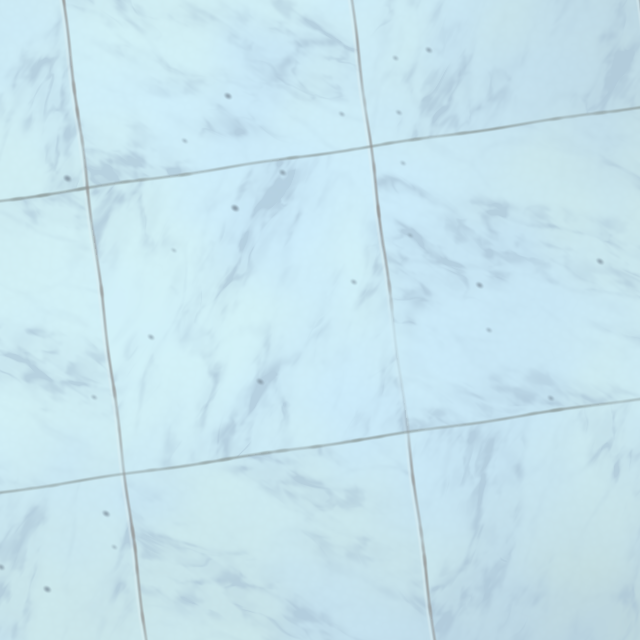
Reproduce this texture procedurally as a WebGL 1 fragment shader.

```glsl
precision highp float;
uniform vec2 u_resolution;

#define TILE_SIZE 0.449
#define GRID_CORNER vec2(0.195, 0.259)
#define JOINT_HALF_WIDTH 0.0016
#define WORN_SPOT vec2(0.62, 0.42)
#define SPECK_CHANCE 0.19
#define VEIN_STRENGTH 0.78
#define MARBLE_LIGHT vec3(0.825, 0.945, 0.985)
#define MARBLE_SHADE vec3(0.755, 0.855, 0.885)
#define VEIN_COLOR vec3(0.665, 0.765, 0.835)
#define JOINT_ACROSS vec3(0.57, 0.63, 0.63)
#define JOINT_UPRIGHT vec3(0.58, 0.585, 0.58)
#define SPECK_COLOR vec3(0.50, 0.57, 0.62)

vec2 hash2(vec2 p) {
  return fract(sin(vec2(dot(p, vec2(127.1, 311.7)), dot(p, vec2(269.5, 183.3)))) * 43758.5);
}

// Distances to the nearest and second nearest cell points
vec2 cellular(vec2 p) {
  vec2 cell = floor(p), f = p - cell, nearest = vec2(8.0);
  for (int y = -1; y <= 1; y++) {
    for (int x = -1; x <= 1; x++) {
      vec2 o = vec2(float(x), float(y));
      float d = length(o + hash2(cell + o) - f);
      nearest.y = min(nearest.y, max(nearest.x, d));
      nearest.x = min(nearest.x, d);
    }
  }
  return nearest;
}

// Layered, rotated sines, roughly -1 to 1
float waves(vec2 p) {
  float sum = 0.0, amp = 0.55;
  for (int i = 0; i < 4; i++) {
    sum += amp * sin(p.x + 1.3 * sin(p.y)) * cos(0.8 * p.y + 0.5);
    p = mat2(1.1, 1.4, -1.4, 1.1) * p + 2.3;
    amp *= 0.6;
  }
  return sum;
}

vec2 warp(vec2 p, float amount) {
  return p + amount * vec2(waves(p * 2.3), waves(p.yx * 2.1 + 5.7));
}

// Vein density in one tile; neighbours are laid a quarter turn apart
float veins(vec2 local, vec2 id) {
  vec2 q = local - 0.5;
  if (mod(id.x + id.y, 2.0) > 0.5) q = vec2(-q.y, q.x);
  q.x -= 0.42 * q.y;
  q += hash2(id + 3.1) * 17.0;

  vec2 flow = warp(q * vec2(4.6, 2.5), 0.3);
  vec2 broad = cellular(flow);
  vec2 fine = cellular(warp(flow * vec2(1.9, 2.4) + 4.0, 0.35));
  float band = smoothstep(-0.3, 0.5, waves(q * vec2(10.0, 3.6)));
  float ragged = smoothstep(-0.4, 0.5, waves(q * vec2(29.0, 19.0)));

  float thread = 1.0 - smoothstep(0.0, 0.2, broad.y - broad.x);
  float branch = 1.0 - smoothstep(0.0, 0.32, fine.y - fine.x);
  float density = thread * (0.12 + 0.5 * band) * (0.25 + 0.75 * ragged);
  density += band * (0.42 * branch * ragged + 0.17 * ragged + 0.12);
  return min(density, 0.85);
}

// Small dark spots scattered over a jittered grid
float specks(vec2 tile, float px) {
  vec2 g = tile * 5.0, cell = floor(g);
  vec2 rnd = hash2(cell + 40.0);
  vec2 d = g - cell - 0.2 - 0.6 * hash2(cell + 71.0);
  d.x += 0.35 * d.y;
  float radius = mix(0.026, 0.048, rnd.y);
  float soft = 0.025 + px * 5.0 / TILE_SIZE;
  return step(rnd.x, SPECK_CHANCE) * mix(0.4, 0.85, rnd.y)
    * (1.0 - smoothstep(radius - soft, radius + soft, length(d)));
}

void main() {
  vec2 p = gl_FragCoord.xy / u_resolution;
  float px = 1.0 / min(u_resolution.x, u_resolution.y);

  // Slightly skewed tile grid
  vec2 r = p - GRID_CORNER;
  vec2 tile = vec2(dot(r, vec2(2.219, 0.288)), dot(r, vec2(-0.323, 2.195)));
  tile += 0.0022 * vec2(sin(p.y * 31.0), sin(p.x * 27.0));
  vec2 id = floor(tile);

  // Marble, dimmer towards the right and lower edges
  float shade = 0.12 + 0.16 * waves(p * 5.0 + 1.0);
  shade += 0.6 * smoothstep(0.5, 1.0, p.x) * smoothstep(0.05, 0.6, abs(p.y - 0.45));
  shade += 0.16 * smoothstep(0.6, 1.0, p.x) + 0.4 * smoothstep(0.4, 0.0, p.y);
  shade += 0.1 * (hash2(id).x - 0.5) + 0.1 * (cellular(p * 75.0).x - 0.45);
  vec3 color = mix(MARBLE_LIGHT, MARBLE_SHADE, clamp(shade, 0.0, 1.0));
  float cool = smoothstep(-0.5, 0.5, waves(p * 6.0 + 8.0));
  color += mix(vec3(0.004, 0.003, -0.014), vec3(-0.020, -0.016, 0.002), cool);
  color = mix(color, VEIN_COLOR, VEIN_STRENGTH * veins(tile - id, id));
  color = mix(color, SPECK_COLOR, specks(tile, px));

  // Soft joints, slightly chipped and worn pale in one stretch
  vec2 side = (fract(tile - 0.5) - 0.5) * TILE_SIZE;
  float chip = smoothstep(0.35, 0.1, cellular(p * 24.0).x);
  float halfWidth = JOINT_HALF_WIDTH * (0.9 + 0.35 * chip);
  vec2 joint = 1.0 - smoothstep(halfWidth - px, halfWidth + px + 0.0012, abs(side));
  float wear = clamp(0.62 + 0.28 * waves(p * 23.0) + 0.12 * chip, 0.25, 0.9);
  float pale = 1.0 - 0.75 * smoothstep(0.17, 0.06, length(p - WORN_SPOT));
  float rim = smoothstep(0.004, 0.0, abs(side.x + 0.0045));
  color = mix(color, vec3(0.88, 0.94, 0.95), 0.4 * rim * pale);
  color = mix(color, JOINT_ACROSS, joint.y * wear);
  color = mix(color, JOINT_UPRIGHT, joint.x * wear * pale);

  gl_FragColor = vec4(color, 1.0);
}
```
